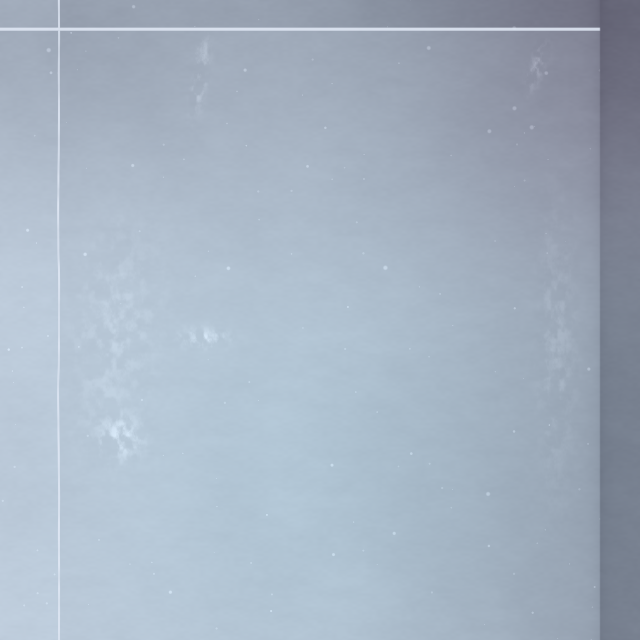
Write a Shadertoy shader that draws this texture.

```glsl
// Draws a weathered blue-grey panel with pale seams and a shaded right edge.

const vec3 SHADOW = vec3(0.38, 0.40, 0.46);
const vec3 LIGHT = vec3(0.74, 0.79, 0.85);
const vec3 SEAM = vec3(0.88, 0.91, 0.96);
const float SEAM_X = 0.0915;
const float SEAM_Y = 0.9545;
const float EDGE_X = 0.9375;

float hash(vec2 p) {
    vec3 q = fract(vec3(p.xyx) * 0.1031);
    q += dot(q, q.yzx + 33.33);
    return fract((q.x + q.y) * q.z);
}

float noise(vec2 p) {
    vec2 cell = floor(p), f = fract(p);
    f = f * f * (3.0 - 2.0 * f);
    float low = mix(hash(cell), hash(cell + vec2(1, 0)), f.x);
    float high = mix(hash(cell + vec2(0, 1)), hash(cell + vec2(1, 1)), f.x);
    return mix(low, high, f.y);
}

float fbm(vec2 p) {
    float sum = 0.0, weight = 0.5;
    for (int i = 0; i < 4; i++) {
        sum += weight * noise(p);
        p = p * 2.03 + 17.3;
        weight *= 0.5;
    }
    return sum;
}

// Soft line through zero distance
float line(float dist, float halfWidth, float blur) {
    return 1.0 - smoothstep(halfWidth, halfWidth + blur, abs(dist));
}

// Broken chalky mark inside a slanted ellipse
float smudge(vec2 p, vec2 center, vec2 radius, float slant) {
    vec2 d = p - center;
    d.x -= slant * d.y;
    float body = exp(-dot(d / radius, d / radius));
    return body * smoothstep(0.35, 0.75, fbm(p * vec2(90.0, 65.0)));
}

// Sparse pale flecks, one candidate per cell
float flecks(vec2 p, float density, float rarity) {
    vec2 cell = floor(p * density);
    vec2 offset = 0.25 + 0.5 * vec2(hash(cell + 3.1), hash(cell + 8.7));
    float size = mix(0.06, 0.16, hash(cell + 21.0));
    float dist = length(fract(p * density) - offset);
    float present = step(rarity, hash(cell + 40.0));
    return present * (1.0 - smoothstep(size * 0.3, size, dist));
}

// Broad light falloff over the panel, 0 = shadow, 1 = light
float panelTone(vec2 p) {
    float right = smoothstep(0.42, 1.0, p.x);
    float top = smoothstep(0.45, 1.02, p.y);
    float tone = 0.97 - 0.37 * right - 0.29 * top;
    float corner = length((p - vec2(0.1, 0.93)) / vec2(0.18, 0.14));
    return tone - 0.07 * exp(-corner * corner);
}

void mainImage(out vec4 fragColor, in vec2 fragCoord) {
    vec2 uv = fragCoord / iResolution.xy;
    float pixel = 1.0 / iResolution.y;
    float blur = max(pixel, 0.0015);
    float rightSide = smoothstep(EDGE_X - blur, EDGE_X + blur, uv.x);
    float leftSide = 1.0 - smoothstep(SEAM_X - blur, SEAM_X + blur, uv.x);
    float topSide = smoothstep(SEAM_Y - blur, SEAM_Y + blur, uv.y);

    // Panel light, adjoining panels and right border
    float tone = panelTone(uv);
    tone += leftSide * 0.05;
    tone -= topSide * (1.0 - leftSide) * (0.05 + 0.13 * smoothstep(0.2, 0.75, uv.x));
    tone -= 0.10 * exp(-max(EDGE_X - uv.x, 0.0) / 0.012);
    float border = 0.27 - 0.24 * smoothstep(0.6, 1.0, uv.y);
    border -= 0.08 * exp(-max(uv.x - EDGE_X, 0.0) / 0.012);
    tone = mix(tone, border, rightSide);

    // Clouds, brushed streaks and grain
    tone += 0.12 * (fbm(uv * vec2(5.0, 3.5) + 4.0) - 0.47);
    tone += 0.06 * (fbm(uv * vec2(26.0, 55.0)) - 0.47);
    tone += 0.025 * (noise(uv * vec2(130.0, 240.0)) - 0.5);
    vec3 color = mix(SHADOW, LIGHT, tone);

    // Violet upper right, cool lower middle
    float violet = smoothstep(0.55, 0.95, uv.x) * smoothstep(0.45, 0.85, uv.y);
    float cool = exp(-dot((uv - vec2(0.5, 0.25)) * 2.4, (uv - vec2(0.5, 0.25)) * 2.4));
    color += vec3(0.012, -0.008, 0.0) * violet;
    color += vec3(-0.03, 0.0, 0.0) * cool;

    // Worn marks and flecks
    float marks = smudge(uv, vec2(0.313, 0.885), vec2(0.012, 0.055), 0.12);
    marks += smudge(uv, vec2(0.320, 0.472), vec2(0.035, 0.014), 0.0);
    marks += smudge(uv, vec2(0.838, 0.895), vec2(0.012, 0.035), 0.3);
    marks += smudge(uv, vec2(0.190, 0.315), vec2(0.030, 0.030), 0.0);
    marks += 0.4 * smudge(uv, vec2(0.18, 0.48), vec2(0.06, 0.15), 0.1);
    marks += 0.4 * smudge(uv, vec2(0.87, 0.45), vec2(0.03, 0.20), 0.0);
    float dust = flecks(uv, 32.0, 0.96) + 0.6 * flecks(uv + 0.37, 60.0, 0.965);
    color += (0.13 * marks + 0.10 * dust) * (1.0 - rightSide);

    // Pale seams
    float wobble = 0.002 * (noise(vec2(uv.y * 18.0, 2.0)) - 0.5);
    float vertical = line(uv.x - SEAM_X - wobble, 0.0008, blur);
    vertical *= 0.62 + 0.3 * noise(vec2(3.0, uv.y * 50.0));
    float horizontal = line(uv.y - SEAM_Y, 0.0016, blur) * (1.0 - rightSide);
    color = mix(color, SEAM, max(vertical, 0.88 * horizontal));

    fragColor = vec4(clamp(color, 0.0, 1.0), 1.0);
}
```
